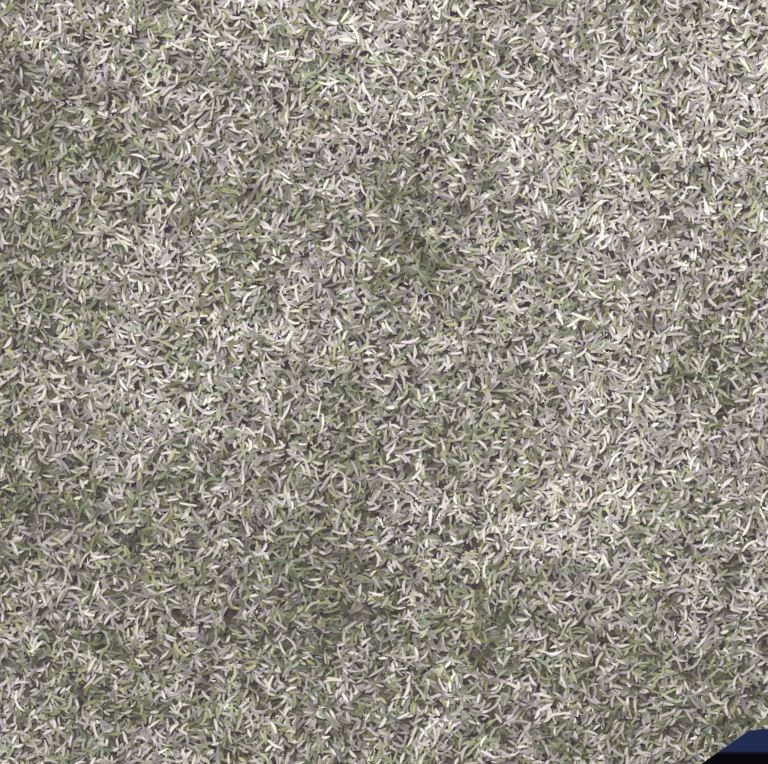
Reproduce this texture procedurally as a Shadertoy shader.

```glsl
vec4 hash4(vec2 p) {
    vec4 q = fract(p.xyxy * vec4(.1031, .1030, .0973, .1099));
    q += dot(q, q.wzxy + 33.33);
    return fract((q.xxyz + q.yzzw) * q.zywx);
}

mat2 rotate(float angle) {
    float c = cos(angle), s = sin(angle);
    return mat2(c, s, -s, c);
}

// Layered, warped sines: broad irregular patches in 0..1
float patches(vec2 p) {
    float sum = 0., weight = .5;
    for (int i = 0; i < 4; i++) {
        p = rotate(1.1) * p + .35 * sin(p.yx * 1.3 + float(i));
        sum += weight * sin(p.x + 1.7) * sin(p.y + .6);
        p *= 1.9;
        weight *= .65;
    }
    return clamp(.5 + .7 * sum, 0., 1.);
}

// Signed distance to a bent, tapering blade lying along x
float bladeDistance(vec2 p, float halfLength, float bend, float width) {
    float t = clamp(p.x, -halfLength, halfLength);
    float taper = 1. - .45 * t * t / (halfLength * halfLength);
    return length(vec2(p.x - t, p.y - bend * t * t)) - width * taper;
}

vec3 bladeColour(vec4 rnd, float depth, float greenness, float light) {
    float tone = .45 + .10 * depth + .42 * rnd.x + light;
    vec3 dry = mix(vec3(1., .955, .975), vec3(1.01, .985, .90), rnd.y);
    vec3 green = mix(vec3(.82, .82, .60), vec3(.74, .79, .70), rnd.y);
    float isGreen = step(rnd.z, .08 + .50 * greenness);
    return tone * mix(dry, green, isGreen);
}

vec3 grass(vec2 p) {
    float dryness = clamp(.1 + .4 * p.x + .5 * p.y + .8 * (patches(p * 9.) - .5), 0., 1.);
    float greenness = clamp(patches(p * 21. + 5.) + .35 - .7 * dryness, 0., 1.);
    float clump = patches(p * 65. + 3.) - .5;
    float light = .17 * (dryness - .5) + .16 * clump;

    // Shaded soil between the blades
    vec3 colour = mix(vec3(.25, .23, .25), vec3(.46, .44, .38), patches(p * 150.));

    // Blades stacked from the ground up
    for (int layer = 0; layer < 8; layer++) {
        float depth = float(layer) / 7.;
        mat2 spin = rotate(float(layer) * .7);
        vec2 grid = spin * p * 70. + 100. + float(layer) * 37.3;
        vec2 shadowShift = spin * vec2(-.09, .11);
        vec2 cell = floor(grid);
        for (int y = -1; y <= 1; y++)
        for (int x = -1; x <= 1; x++) {
            vec2 id = cell + vec2(x, y);
            vec4 place = hash4(id);
            vec4 look = hash4(id + 211.7);
            if (look.w > .72 + .14 * dryness + .3 * clump) continue;

            mat2 turn = rotate(place.z * 6.2832);
            vec2 local = grid - id - place.xy;
            float halfLength = .28 + .55 * place.w * place.w;
            float bend = .9 * (fract(place.w * 17.) - .5);
            float width = .10 + .07 * fract(look.w * 23.);

            float shade = bladeDistance(turn * (local + shadowShift), halfLength, bend, width);
            colour *= 1. - .15 * smoothstep(.14, -.08, shade);
            float d = bladeDistance(turn * local, halfLength, bend, width);
            vec3 blade = bladeColour(look, depth, greenness, light);
            colour = mix(colour, blade, smoothstep(.10, -.10, d));
        }
    }
    return colour;
}

void mainImage(out vec4 fragColor, in vec2 fragCoord) {
    vec2 p = fragCoord / iResolution.y;
    vec3 colour = grass(p);

    // Dark smooth object in the lower right corner
    vec2 corner = vec2((iResolution.x - fragCoord.x) / iResolution.y, p.y);
    float rim = min(.046 - .1 * corner.x, .012 + .7 * (.07 - corner.x));
    vec3 navy = mix(vec3(.03, .03, .05), vec3(.13, .17, .31), smoothstep(.012, .018, corner.y));
    colour = mix(colour, navy, smoothstep(-.0015, .0015, rim - corner.y));

    fragColor = vec4(clamp(colour, 0., 1.), 1.);
}
```
